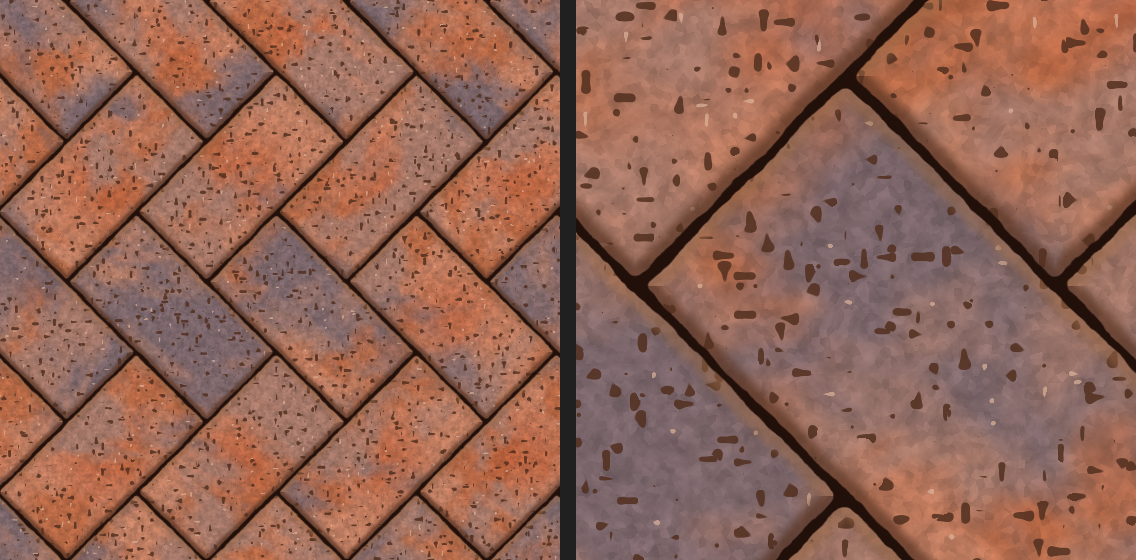
Left, the full canvas; right, a detail of the centre.
Reproduce this texture procedurally as a Shadertoy shader.

```glsl
#define CELLS 4.0               // brick widths per canvas along each diagonal
#define SHIFT vec2(0.46, 0.51)  // position of the bond, in brick widths
#define JOINT 0.017             // half width of a joint
#define CORNER 0.03             // corner radius
#define PIT_SCALE 14.0          // pit cells per brick width
#define ORANGE vec3(0.73, 0.42, 0.28)
#define SALMON vec3(0.77, 0.51, 0.40)
#define MAUVE vec3(0.66, 0.48, 0.42)
#define SLATE vec3(0.47, 0.40, 0.43)
#define EMBER vec3(0.74, 0.36, 0.21)
#define BROWN vec3(0.40, 0.23, 0.15)
#define GROUT vec3(0.13, 0.06, 0.04)

vec2 hash2(vec2 p) {
    vec3 q = fract(p.xyx * vec3(0.1031, 0.1030, 0.0973));
    q += dot(q, q.yzx + 33.33);
    return fract((q.xx + q.yz) * q.zy);
}

// Layered, warped sines, centred on 0.5
float clouds(vec2 p) {
    float sum = 0.0, amp = 0.5;
    for (int i = 0; i < 5; i++) {
        p = mat2(0.8, 0.6, -0.6, 0.8) * p * 1.8 + 0.7 * sin(p.yx) + 1.7;
        sum += amp * sin(p.x) * sin(p.y);
        amp *= 0.62;
    }
    return 0.5 + 0.7 * sum;
}

// Cellular noise: distance to the nearest point, and that point's random value
vec2 cellular(vec2 p) {
    vec2 cell = floor(p), best = vec2(9.0, 0.0);
    for (int y = -1; y <= 1; y++)
    for (int x = -1; x <= 1; x++) {
        vec2 c = cell + vec2(x, y);
        float d = length(c + hash2(c) - p);
        if (d < best.x) best = vec2(d, hash2(c + 71.3).x);
    }
    return best;
}

// Herringbone bond: centre of the brick that covers g, and its half size
void findBrick(vec2 g, out vec2 centre, out vec2 halfSize) {
    vec2 cell = floor(g);
    float k = mod(cell.x + cell.y + 1.0, 4.0);
    vec2 along = k < 2.0 ? vec2(1.0, 0.0) : vec2(0.0, 1.0);
    halfSize = 0.5 + 0.5 * along;
    centre = cell - mod(k, 2.0) * along + halfSize;
}

// Clay colour at r, measured from the brick centre
vec3 clay(vec2 r, vec2 seed, float grey) {
    float patches = clouds(r * 1.4 + seed);
    float tint = clouds(r * 1.1 + seed.yx + 9.0);
    float ends = dot(r, r);
    vec3 col = mix(ORANGE, SALMON, smoothstep(0.2, 0.6, patches));
    col = mix(col, EMBER, 0.75 * (1.0 - grey) * exp(-5.0 * ends));
    col = mix(col, MAUVE, smoothstep(0.45, 0.85, tint + 0.35 * grey));
    float smoke = clouds(r * 1.3 + seed + 23.0) + 0.7 * grey + 0.2 * ends;
    return mix(col, SLATE, 0.9 * smoothstep(0.85, 1.4, smoke));
}

void mainImage(out vec4 fragColor, in vec2 fragCoord) {
    vec2 uv = fragCoord / iResolution.y;
    float aa = 1.5 * CELLS / iResolution.y;
    vec2 g = CELLS * vec2(uv.x + uv.y, uv.y - uv.x) - SHIFT;

    vec2 centre, halfSize;
    findBrick(g, centre, halfSize);
    vec2 r = g - centre;

    // Brick identity, wrapped so that the canvas tiles
    vec2 place = mod(vec2(centre.x - centre.y, centre.x + centre.y), 2.0 * CELLS);
    vec2 seed = 40.0 * hash2(place + 3.0);
    vec2 spot = fract((place + vec2(SHIFT.x - SHIFT.y, SHIFT.x + SHIFT.y)) / (2.0 * CELLS));

    // Falling bricks are smoked in bands, rising ones stay red
    float band = 0.55 + 0.33 * cos(6.2832 * (spot.x - 1.4 * spot.y + 0.31));
    float grey = halfSize.y > halfSize.x ? band : 0.12;
    vec3 col = clay(r, seed, grey);

    // Fine sandy grain
    float grain = clouds(r * 17.0 + seed);
    float sand = cellular(r * 36.0 + seed).y;
    col *= 0.98 + 0.16 * (grain - 0.5) + 0.12 * (sand - 0.5);

    // Dark pits with ragged outlines, and a few pale grits
    vec2 ragged = r + 0.012 * sin(r.yx * 67.0 + seed);
    vec2 pit = cellular(ragged * PIT_SCALE + seed);
    float soft = aa * PIT_SCALE * 0.7;
    float radius = 0.34 * smoothstep(0.55, 1.0, pit.y);
    float hole = step(0.55, pit.y) * (1.0 - smoothstep(radius - soft, radius + soft, pit.x));
    float grit = step(pit.y, 0.06) * (1.0 - smoothstep(0.12, 0.12 + soft, pit.x));
    col = mix(col, BROWN * 0.8, 0.85 * hole);
    col = mix(col, vec3(0.86, 0.70, 0.60), 0.7 * grit);

    // Worn, rounded outline
    float wear = 0.014 * (clouds(r * 5.0 + seed) - 0.5) + 0.006 * (grain - 0.5);
    vec2 q = abs(r) - halfSize + JOINT + CORNER;
    float dist = length(max(q, 0.0)) + min(max(q.x, q.y), 0.0) - CORNER + wear;

    // Rim: pale on the upper edges, shaded on the lower ones
    vec2 normal = q.x > q.y ? vec2(sign(r.x), 0.0) : vec2(0.0, sign(r.y));
    float lit = dot(normal, vec2(0.7, 0.9));
    float rim = smoothstep(-0.065, -0.015, dist);
    col = mix(col, lit > 0.0 ? vec3(0.74, 0.50, 0.33) : BROWN, rim * (lit > 0.0 ? 0.45 : 0.65));
    col *= 1.0 - 0.12 * smoothstep(-0.12, 0.0, dist);

    col = mix(col, GROUT, smoothstep(-aa, aa, dist));
    fragColor = vec4(col, 1.0);
}
```
